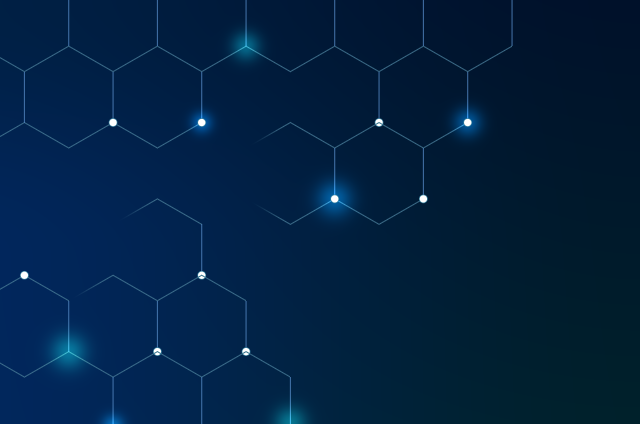
Write a Shadertoy shader that draws this background.

```glsl
const float COLUMN = 0.1039; // half a hexagon wide
const float ROW = 0.1801;    // height from one row to the next

// Columns crossed by each zigzag: two spans, start and end
const vec4 ZIGZAGS[5] = vec4[](
    vec4(-3, 11, 20, 21), vec4(-3, 4, 5.08, 10), vec4(2.1, 4, 5.1, 9),
    vec4(-3, 1, 1.05, 5), vec4(-3, 6, 20, 21));

// First and last column of the upright edges in each row
const vec2 UPRIGHTS[6] = vec2[](
    vec2(1, 11), vec2(0, 10), vec2(7, 9), vec2(4, 4), vec2(1, 5), vec2(2, 6));

// Column, row, and whether the line shows over the dot
const vec3 DOTS[10] = vec3[](
    vec3(2, 0, 0), vec3(4, 0, 0), vec3(8, 0, 1), vec3(10, 0, 0), vec3(7, 1, 0),
    vec3(9, 1, 0), vec3(0, 2, 0), vec3(4, 2, 1), vec3(3, 3, 1), vec3(5, 3, 1));

// Column, row, radius, greenness
const vec4 GLOWS[7] = vec4[](
    vec4(5, -1, 0.032, 0.6), vec4(4, 0, 0.024, 0), vec4(10, 0, 0.032, 0),
    vec4(7, 1, 0.040, 0.1), vec4(1, 3, 0.040, 0.8), vec4(6, 3.93, 0.036, 0.7),
    vec4(2, 3.97, 0.025, 0.2));

float cover(float dist, float radius, float px) {
    return clamp((radius - dist) / px + 0.5, 0.0, 1.0);
}

vec2 latticePoint(vec2 cell) {
    return vec2(0.0572 + COLUMN * cell.x, 0.711 - ROW * cell.y);
}

// Opacity inside a span that fades in from its left end
float spanFade(float c, vec2 span) {
    return smoothstep(span.x, span.x + 0.85, c) * step(c, span.y);
}

float zigzag(vec2 g, float px) {
    float row = floor(g.y + 1.0 / 3.0);
    float wave = abs(mod(g.x - row + 1.0, 2.0) - 1.0) / 3.0;
    float dist = abs(g.y - row - wave) * ROW * 0.866;
    vec4 spans = ZIGZAGS[clamp(int(row) + 1, 0, 4)];
    float fade = max(spanFade(g.x, spans.xy), spanFade(g.x, spans.zw));
    return cover(dist, 0.0012, px) * fade;
}

float upright(vec2 g, float px) {
    float row = ceil(g.y);
    float column = row + 2.0 * floor((g.x - row) * 0.5 + 0.5);
    vec2 span = UPRIGHTS[clamp(int(row) + 1, 0, 5)];
    bool gap = row == 0.0 && column == 6.0;
    bool shown = column >= span.x && column <= span.y && !gap;
    float inside = step(-2.0 / 3.0, g.y - row);
    return shown ? cover(abs(g.x - column) * COLUMN, 0.0012, px) * inside : 0.0;
}

vec3 backdrop(vec2 uv) {
    vec3 left = mix(vec3(0.005, 0.152, 0.365), vec3(0.0, 0.125, 0.27),
                    smoothstep(0.4, 1.0, uv.y));
    vec3 right = mix(vec3(0.0, 0.13, 0.17), vec3(0.0, 0.065, 0.165), uv.y);
    return mix(left, right, smoothstep(-0.1, 1.0, uv.x));
}

void mainImage(out vec4 fragColor, in vec2 fragCoord) {
    vec2 uv = fragCoord / iResolution.xy;
    vec2 p = uv * vec2(1.5, 1.0);
    float px = 1.0 / iResolution.y;
    vec2 grid = vec2((p.x - 0.0572) / COLUMN, (0.711 - p.y) / ROW);

    vec3 color = backdrop(uv);

    // Honeycomb lines
    float slanted = zigzag(grid, px);
    color = mix(color, vec3(0.27, 0.47, 0.58), slanted * 0.85);
    color = mix(color, vec3(0.31, 0.51, 0.74), upright(grid, px) * 0.85);

    // Soft glows
    for (int i = 0; i < 7; i++) {
        vec4 glow = GLOWS[i];
        float d = length(p - latticePoint(glow.xy)) / glow.z;
        vec3 tint = mix(vec3(0.0, 0.25, 0.42), vec3(0.03, 0.34, 0.24), glow.w);
        color += tint * exp(-d * d);
    }

    // Bright dots with a thin teal rim
    for (int i = 0; i < 10; i++) {
        float d = length(p - latticePoint(DOTS[i].xy));
        vec3 face = mix(vec3(1.0), vec3(0.2, 0.45, 0.55), slanted * DOTS[i].z);
        color = mix(color, vec3(0.2, 0.5, 0.62), cover(d, 0.0102, px));
        color = mix(color, face, cover(d, 0.0086, px));
    }

    fragColor = vec4(color, 1.0);
}
```
